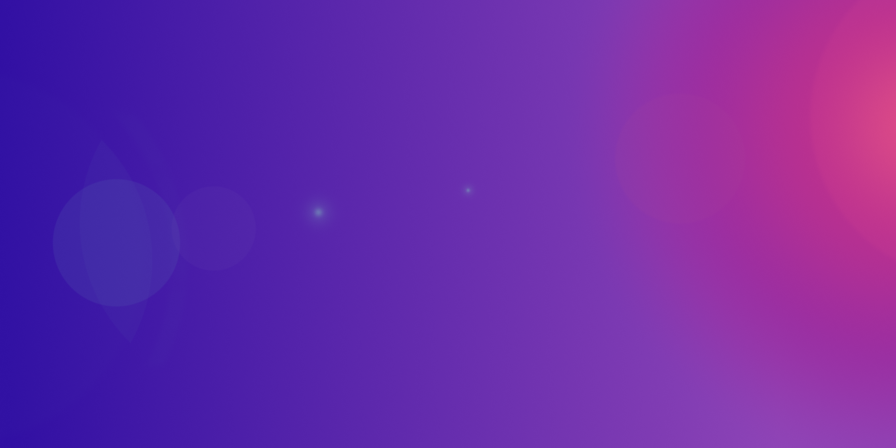
A WebGL 1 fragment shader for this background:

```glsl
precision highp float;
uniform vec2 u_resolution;

float hash(vec2 p) {
  return fract(sin(dot(p, vec2(12.9898, 78.233))) * 43758.5453);
}

// Soft-edged coverage of a signed distance
float fill(float dist, float softness) {
  return 1.0 - smoothstep(-softness, softness, dist);
}

float circle(vec2 p, vec2 center, float radius) {
  return length(p - center) - radius;
}

// Lens shape: overlap of two equal circles, tilted
float lens(vec2 p, vec2 center) {
  vec2 offset = 0.297 * vec2(0.99, 0.142);
  return max(circle(p, center - offset, 0.375), circle(p, center + offset, 0.375));
}

// Small star: wide halo with a bright core
float spark(vec2 p, vec2 center, float radius) {
  float d = length(p - center) / radius;
  return 0.2 * exp(-3.0 * d * d) + 0.38 * exp(-28.0 * d * d);
}

void main() {
  vec2 p = gl_FragCoord.xy / u_resolution.y;
  p.x += 1.0 - 0.5 * u_resolution.x / u_resolution.y;
  float edge = 1.0 / u_resolution.y;

  // Indigo to violet base
  float across = clamp((p.x + 0.04 * (p.y - 0.5)) / 1.5, 0.0, 1.15);
  vec3 color = mix(vec3(0.19, 0.06, 0.64), vec3(0.51, 0.24, 0.705), across);

  // Magenta glow from the right
  float glow = 1.0 - length(p - vec2(2.06, 0.72)) / 0.79;
  color = mix(color, vec3(0.61, 0.18, 0.63), smoothstep(-0.03, 0.42, glow));
  color = mix(color, vec3(0.73, 0.19, 0.56), smoothstep(0.3, 0.74, glow));
  color = mix(color, vec3(0.84, 0.28, 0.53), smoothstep(0.64, 1.0, glow));
  color += vec3(0.02, 0.012, 0.0) * fill(circle(p, vec2(2.174, 0.74), 0.365), 0.008);

  // Large faint disc and broken arc on the left
  vec3 haze = vec3(0.32, 0.38, 0.68);
  color = mix(color, haze, 0.025 * fill(circle(p, vec2(-0.096, 0.427), 0.417), 0.012));
  float arc = fill(abs(circle(p, vec2(-0.104, 0.414), 0.505)) - 0.018, 0.01);
  arc *= smoothstep(0.17, 0.2, p.y) * (1.0 - smoothstep(0.72, 0.77, p.y));
  arc *= 1.0 - 0.6 * fill(abs(abs(p.y - 0.49) - 0.125) - 0.01, 0.02);
  color = mix(color, haze, 0.04 * arc);

  // Translucent flare discs and lens
  color = mix(color, haze, 0.2 * fill(circle(p, vec2(0.26, 0.458), 0.142), edge));
  color = mix(color, haze, 0.085 * fill(lens(p, vec2(0.259, 0.461)), edge));
  color = mix(color, vec3(0.4, 0.28, 0.68), 0.13 * fill(circle(p, vec2(0.477, 0.49), 0.094), edge));
  color = mix(color, vec3(0.66, 0.27, 0.6), 0.12 * fill(circle(p, vec2(1.518, 0.646), 0.145), 0.004));

  // Sparks
  vec3 sparkColor = vec3(0.48, 0.66, 0.74);
  color = mix(color, sparkColor, spark(p, vec2(0.711, 0.526), 0.048));
  color = mix(color, sparkColor, spark(p, vec2(1.045, 0.575), 0.021));

  // Dither against banding
  color += (hash(gl_FragCoord.xy) - 0.5) / 255.0;
  gl_FragColor = vec4(color, 1.0);
}
```
